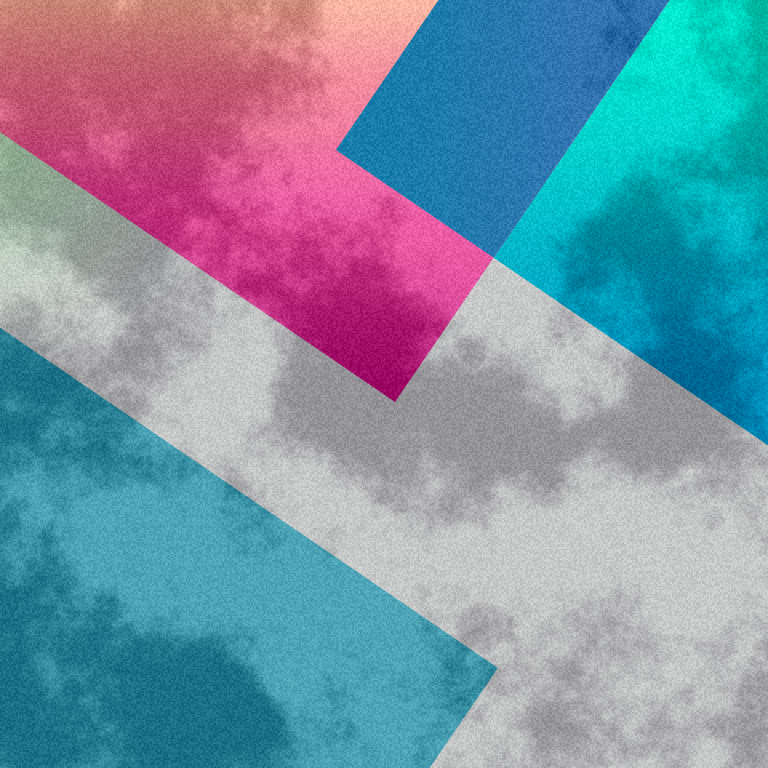
Write a Shadertoy shader that draws this background.

```glsl
const float TILT = 0.5995;                      // slope of every panel, radians
const vec2 PINK_CORNER = vec2(0.5143, 0.4766);
const vec2 CYAN_CORNER = vec2(0.4375, 0.8047);
const vec2 TEAL_CORNER = vec2(0.6484, 0.1302);

const vec3 PAPER = vec3(0.780, 0.785, 0.785);
const vec3 PAPER_MINT = vec3(0.74, 0.86, 0.74);
const vec3 TEAL = vec3(0.30, 0.645, 0.715);
const vec3 MAGENTA = vec3(0.80, 0.22, 0.57);
const vec3 ROSE = vec3(0.93, 0.37, 0.65);
const vec3 CORAL = vec3(0.95, 0.54, 0.62);
const vec3 PEACH = vec3(0.98, 0.73, 0.64);
const vec3 CYAN_LOW = vec3(0.01, 0.60, 0.77);
const vec3 CYAN_HIGH = vec3(0.01, 0.92, 0.82);
const vec3 BLUE_LEFT = vec3(0.09, 0.49, 0.67);
const vec3 BLUE_RIGHT = vec3(0.20, 0.46, 0.70);

const vec3 STAIN_DEPTH = vec3(0.20, 0.205, 0.19);
const float STAIN_SCALE = 5.0;
const float STAIN_GAIN = 0.70;
const int STAIN_OCTAVES = 7;
const float GRAIN_CELLS = 480.0;
const float GRAIN_DEPTH = 0.10;

float hash(vec2 cell) {
    uvec2 q = uvec2(ivec2(cell)) * uvec2(1597u, 3812u) + uvec2(7919u, 104u);
    uint h = (q.x ^ (q.y * 2741u)) * 40503u;
    h = (h ^ (h >> 15)) * 73939u;
    h = (h ^ (h >> 13)) * 51749u;
    h ^= h >> 16;
    return float(h & 65535u) / 65535.0;
}

float valueNoise(vec2 p) {
    vec2 cell = floor(p);
    vec2 f = fract(p);
    f = f * f * (3.0 - 2.0 * f);
    float low = mix(hash(cell), hash(cell + vec2(1, 0)), f.x);
    float high = mix(hash(cell + vec2(0, 1)), hash(cell + vec2(1, 1)), f.x);
    return mix(low, high, f.y);
}

float fbm(vec2 p) {
    float sum = 0.0, total = 0.0, weight = 1.0;
    for (int i = 0; i < STAIN_OCTAVES; i++) {
        sum += weight * valueNoise(p);
        total += weight;
        weight *= STAIN_GAIN;
        p = mat2(1.6, 1.2, -1.2, 1.6) * p + 17.3;
    }
    return sum / total;
}

// Coverage of a rotated quarter plane; side picks the quadrant
float quadrant(vec2 p, vec2 corner, vec2 side) {
    vec2 d = p - corner;
    vec2 along = vec2(cos(TILT), -sin(TILT));
    vec2 local = vec2(dot(d, along), dot(d, vec2(-along.y, along.x))) * side;
    vec2 cover = clamp(local * iResolution.y + 0.5, 0.0, 1.0);
    return cover.x * cover.y;
}

vec3 pinkGradient(float y) {
    vec3 c = mix(MAGENTA, ROSE, smoothstep(0.46, 0.73, y));
    c = mix(c, CORAL, smoothstep(0.71, 0.90, y));
    return mix(c, PEACH, smoothstep(0.87, 1.02, y));
}

// Darkness of the mottled plaster: clearer in a ring about the centre
float stains(vec2 p) {
    float radius = length(p - 0.5);
    float ring = exp(-pow((radius - 0.27) / 0.15, 2.0));
    float cloud = fbm(p * STAIN_SCALE + 3.7) + 0.08 * ring;
    return 1.0 - smoothstep(0.37, 0.64, cloud);
}

void mainImage(out vec4 fragColor, in vec2 fragCoord) {
    vec2 p = (fragCoord - 0.5 * iResolution.xy) / iResolution.y + 0.5;

    // Panels
    float pink = quadrant(p, PINK_CORNER, vec2(-1, 1));
    float cyan = quadrant(p, CYAN_CORNER, vec2(1, 1));
    float teal = quadrant(p, TEAL_CORNER, vec2(-1, -1));

    // Panel colours, with a blue overlap
    float mint = 1.0 - smoothstep(0.0, 0.32, length(p - vec2(0.0, 0.83)));
    vec3 color = mix(PAPER, PAPER_MINT, mint);
    vec3 blue = mix(BLUE_LEFT, BLUE_RIGHT, smoothstep(0.46, 0.80, p.x));
    color = mix(color, TEAL, teal);
    color = mix(color, mix(CYAN_LOW, CYAN_HIGH, smoothstep(0.45, 1.02, p.y)), cyan);
    color = mix(color, pinkGradient(p.y), pink);
    color = mix(color, blue, pink * cyan);

    // Plaster stains and fine grain
    float grain = hash(floor(p * GRAIN_CELLS)) - 0.5;
    color -= STAIN_DEPTH * stains(p);
    color += GRAIN_DEPTH * grain;

    fragColor = vec4(clamp(color, 0.0, 1.0), 1.0);
}
```
